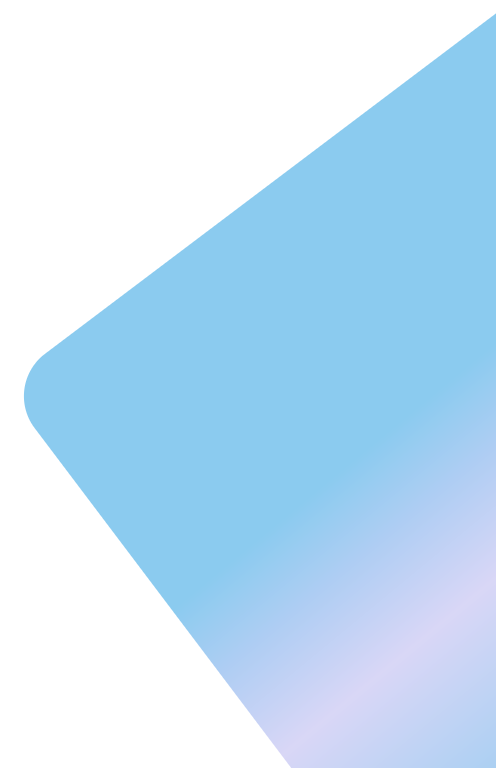
Give the GLSL for this background, as a Shadertoy shader.

```glsl
// Tilted round-cornered sky-blue panel on white, crossed by a soft lavender band.
#define CORNER vec2(0.0035, 0.4977)
#define CORNER_RADIUS 0.069
#define PANEL_TILT 0.6466
#define BAND_TILT 0.691
#define BAND_START 0.3656
#define BAND_MIDDLE 0.470
#define BAND_PEAK 0.6026
#define BAND_END 0.928
#define SKY vec3(0.545, 0.796, 0.938)
#define PERIWINKLE vec3(0.685, 0.805, 0.953)
#define LAVENDER vec3(0.850, 0.842, 0.966)

// Position of a point across and along axes turned by the given angle
vec2 tiltedAxes(vec2 p, float angle) {
    vec2 along = vec2(cos(angle), sin(angle));
    vec2 down = vec2(along.y, -along.x);
    return vec2(dot(p, along), dot(p, down));
}

// Signed distance to an endless quadrant with a rounded corner
float roundedQuadrant(vec2 p, float radius) {
    vec2 q = radius - p;
    return length(max(q, 0.0)) + min(max(q.x, q.y), 0.0) - radius;
}

float ramp(float from, float to, float x) {
    return clamp((x - from) / (to - from), 0.0, 1.0);
}

// Linear colour stops measured downwards from the panel corner
vec3 panelColor(float depth) {
    vec3 color = mix(SKY, PERIWINKLE, ramp(BAND_START, BAND_MIDDLE, depth));
    color = mix(color, LAVENDER, ramp(BAND_MIDDLE, BAND_PEAK, depth));
    return mix(color, SKY, ramp(BAND_PEAK, BAND_END, depth));
}

void mainImage(out vec4 fragColor, in vec2 fragCoord) {
    float pixel = 1.0 / iResolution.y;
    vec2 p = fragCoord * pixel - CORNER;

    // Panel shape with a one-pixel soft edge
    float edge = roundedQuadrant(tiltedAxes(p, PANEL_TILT), CORNER_RADIUS);
    float coverage = clamp(0.5 - edge / pixel, 0.0, 1.0);

    // Panel fill over the white ground
    vec3 fill = panelColor(tiltedAxes(p, BAND_TILT).y);
    fragColor = vec4(mix(vec3(1.0), fill, coverage), 1.0);
}
```
